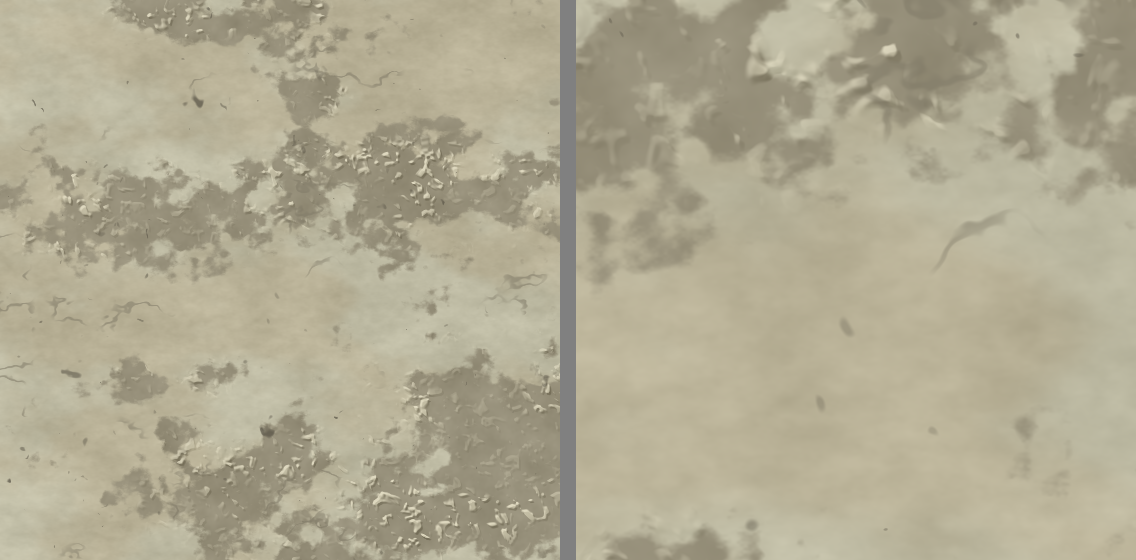
Left, the full canvas; right, a detail of the centre.
A Shadertoy shader for this texture:

```glsl
const vec3 PLASTER = vec3(0.722, 0.692, 0.588);
const vec3 PALE = vec3(0.752, 0.742, 0.652);
const vec3 WORN = vec3(0.570, 0.543, 0.460);
const vec3 FLECK = vec3(0.805, 0.782, 0.680);
const vec3 PIT = vec3(0.340, 0.320, 0.270);

float hash(vec2 p) {
    vec3 q = fract(p.xyx * 0.1031);
    q += dot(q, q.yzx + 33.33);
    return fract((q.x + q.y) * q.z);
}

float noise(vec2 p) {
    vec2 i = floor(p), f = fract(p);
    f = f * f * (3.0 - 2.0 * f);
    float low = mix(hash(i), hash(i + vec2(1, 0)), f.x);
    float high = mix(hash(i + vec2(0, 1)), hash(i + vec2(1, 1)), f.x);
    return mix(low, high, f.y);
}

float fbm(vec2 p, int octaves) {
    float sum = 0.0, total = 0.0, amp = 0.5;
    for (int i = 0; i < octaves; i++) {
        sum += amp * noise(p);
        total += amp;
        p = mat2(1.6, 1.2, -1.2, 1.6) * p + 17.3;
        amp *= 0.55;
    }
    return sum / total;
}

// One at the centre of an ellipse, zero on its rim, negative outside
float blob(vec2 p, vec2 centre, vec2 radius) {
    return 1.0 - length((p - centre) / radius);
}

// Broad layout of the abraded areas
float wearLayout(vec2 p) {
    float w = blob(p, vec2(0.26, 0.62), vec2(0.27, 0.075));
    w = max(w, blob(p, vec2(0.70, 0.65), vec2(0.29, 0.085)));
    w = max(w, 1.2 * blob(p, vec2(0.90, 0.15), vec2(0.27, 0.23)));
    w = max(w, blob(p, vec2(0.46, 0.10), vec2(0.17, 0.14)));
    w = max(w, blob(p, vec2(0.33, 0.32), vec2(0.13, 0.035)));
    w = max(w, blob(p, vec2(0.53, 0.94), vec2(0.06, 0.075)));
    w = max(w, blob(p, vec2(0.57, 0.83), vec2(0.05, 0.04)));
    w = max(w, blob(p, vec2(0.30, 0.99), vec2(0.16, 0.05)));
    return max(w, -0.85);
}

// Raised crumbs of plaster left on the abraded areas
float crumbs(vec2 p) {
    vec2 warp = vec2(noise(p * 60.0), noise(p * 60.0 + 31.0)) * 0.012;
    float grain = 0.65 * noise((p + warp) * vec2(85.0, 100.0))
                + 0.35 * noise((p + warp) * 190.0);
    return smoothstep(0.58, 0.80, grain);
}

// Sparse irregular pits, one candidate per cell
float pits(vec2 p, float cells, float chance) {
    vec2 q = p * cells + 0.5 * (vec2(noise(p * 70.0), noise(p * 70.0 + 9.0)) - 0.5);
    vec2 id = floor(q);
    float mask = 0.0;
    for (int y = -1; y <= 1; y++)
    for (int x = -1; x <= 1; x++) {
        vec2 cell = id + vec2(x, y);
        vec2 centre = cell + vec2(hash(cell + 3.1), hash(cell + 47.7));
        float size = mix(0.05, 0.17, pow(hash(cell + 81.3), 3.0));
        float spot = 1.0 - smoothstep(size * 0.4, size * 1.3, length(q - centre));
        mask = max(mask, spot * step(hash(cell + 12.9), chance) * mix(0.35, 1.0, hash(cell + 5.5)));
    }
    return mask;
}

// Broken hairlines along a noise contour
float cracks(vec2 p) {
    float line = abs(fbm(p * vec2(7.0, 10.0) + 70.0, 5) - 0.5);
    float gate = smoothstep(0.58, 0.70, fbm(p * 9.0 + 120.0, 3));
    return (1.0 - smoothstep(0.004, 0.022, line)) * gate;
}

void mainImage(out vec4 fragColor, in vec2 fragCoord) {
    vec2 p = fragCoord / iResolution.y;
    float layout_ = wearLayout(p);

    // Troweled plaster with cool pale smears
    float smear = fbm(p * vec2(4.0, 6.5) + 5.0, 5);
    float halo = smoothstep(-0.85, -0.1, layout_);
    float pale = smoothstep(0.42, 0.68, smear + 0.09 * halo);
    vec3 color = mix(PLASTER, PALE, pale * 0.9);
    color += 0.12 * (fbm(p * vec2(11.0, 17.0) + 40.0, 5) - 0.5);
    color += 0.05 * (fbm(p * vec2(70.0, 110.0), 3) - 0.5);

    // Ragged worn patches
    float ragged = fbm(p * vec2(13.0, 17.0) + 20.0, 6) - 0.5;
    float edge = 0.45 * layout_ + 1.5 * ragged + 0.25 * (noise(p * 75.0) - 0.5);
    float worn = smoothstep(-0.04, 0.16, edge);
    vec3 wornColor = WORN + 0.13 * (fbm(p * 24.0 + 60.0, 4) - 0.5);
    color = mix(color, wornColor, worn * 0.9);

    // Crumbs lit from the upper left, gathered in clusters
    float cluster = smoothstep(0.42, 0.62, fbm(p * vec2(8.0, 11.0) + 90.0, 3));
    float crumbly = smoothstep(-0.25, 0.12, edge) * smoothstep(-0.5, 0.1, layout_);
    crumbly *= mix(0.25, 1.0, cluster);
    float crumb = crumbs(p);
    float shade = crumb - crumbs(p + vec2(-0.003, 0.004));
    color = mix(color, FLECK, crumb * crumbly * 0.8);
    color += 0.11 * shade * crumbly;

    // Hairlines and pits
    color = mix(color, WORN * 0.88, cracks(p) * 0.55);
    color = mix(color, PIT, pits(p, 13.0, 0.10) * 0.75);
    color = mix(color, PIT, pits(p + 4.0, 34.0, 0.07) * 0.5);

    fragColor = vec4(clamp(color, 0.0, 1.0), 1.0);
}
```
